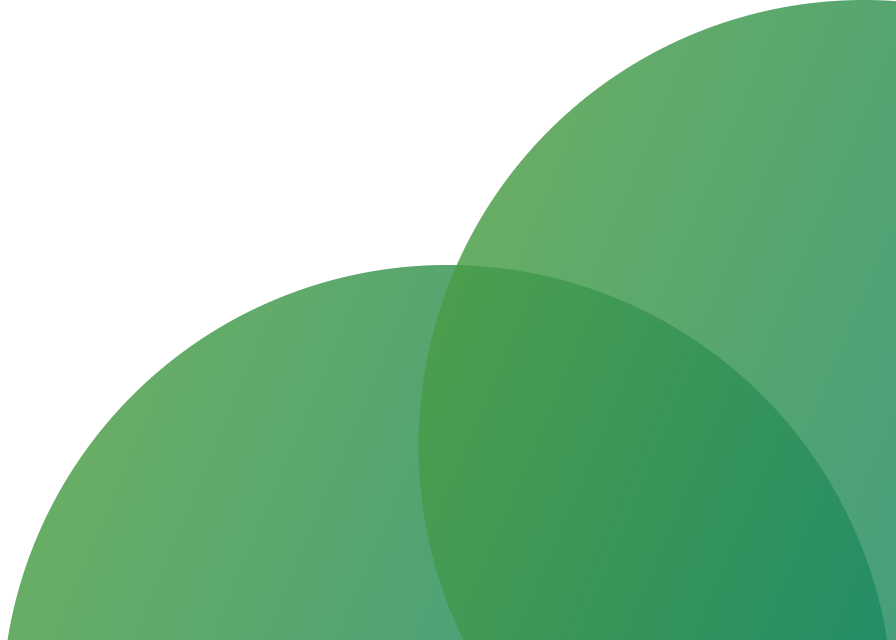
Give the GLSL for this background, as a Shadertoy shader.

```glsl
// Two large translucent green discs overlap on a white ground.
// Each disc is a distance function filled with a slanted linear gradient;
// alpha blending in order gives the deeper green where they cross.

const vec3 WHITE = vec3(1.0);
const vec3 LEAF  = vec3(0.286, 0.613, 0.272);
const vec3 TEAL  = vec3(0.031, 0.499, 0.442);

const float RADIUS  = 0.696;
const float OPACITY = 0.83;
const vec2 LOWER_CENTER = vec2(0.699, -0.110);
const vec2 UPPER_CENTER = vec2(1.350, 0.304);
const vec2 GRADIENT_DIR = vec2(0.92, -0.39);

// Signed distance to a circle
float circleDistance(vec2 p, vec2 center, float radius) {
    return length(p - center) - radius;
}

// Linear gradient across the disc's diameter
vec3 discColor(vec2 p, vec2 center, float radius, vec2 dir) {
    float t = 0.5 + 0.5 * dot(p - center, normalize(dir)) / radius;
    return mix(LEAF, TEAL, clamp(t, 0.0, 1.0));
}

// Blend one disc over the colour beneath, with a one-pixel soft edge
vec3 paintDisc(vec3 below, vec2 p, vec2 center, float radius, float pixel) {
    float d = circleDistance(p, center, radius);
    float coverage = clamp(0.5 - d / pixel, 0.0, 1.0);
    vec3 fill = discColor(p, center, radius, GRADIENT_DIR);
    return mix(below, fill, OPACITY * coverage);
}

void mainImage(out vec4 fragColor, in vec2 fragCoord) {
    // Canvas height is one unit
    float pixel = 1.0 / iResolution.y;
    vec2 p = fragCoord * pixel;

    vec3 color = paintDisc(WHITE, p, LOWER_CENTER, RADIUS, pixel);
    color = paintDisc(color, p, UPPER_CENTER, RADIUS, pixel);
    fragColor = vec4(color, 1.0);
}
```
